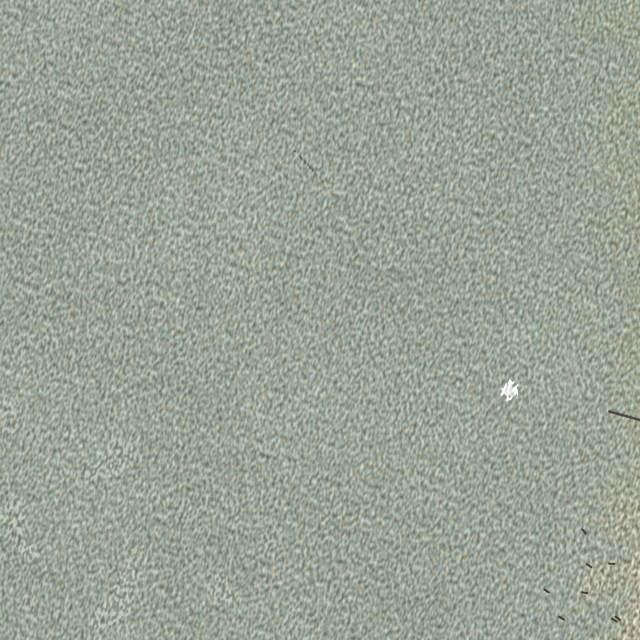
Give the GLSL for this texture, as a WebGL 1 fragment shader.

```glsl
precision highp float;
// Weathered grey-green plaster: fine, slightly leaning grain from stretched
// gradient noise, with faint tone drift, pale worn flakes at the lower left,
// a warm right edge, and a few small marks drawn as distance functions.

#define BASE_COLOR vec3(0.607, 0.640, 0.593)
#define PALE_COLOR vec3(0.80, 0.81, 0.76)
#define WARM_COLOR vec3(0.70, 0.68, 0.60)
#define DARK_COLOR vec3(0.20, 0.17, 0.14)
#define GRAIN_FREQ vec2(185.0, 108.0)
#define GRAIN_LEAN 0.38
#define GRAIN_CONTRAST 0.29
#define TINT_AMOUNT 0.045
#define FLAKE_AMOUNT 0.65
#define TICK_COUNT 8

uniform vec2 u_resolution;

float hash(vec2 p) {
  vec3 q = fract(p.xyx * 0.1031);
  q += dot(q, q.yzx + 33.33);
  return fract((q.x + q.y) * q.z);
}

vec2 rotate(vec2 p, float angle) {
  float c = cos(angle), s = sin(angle);
  return vec2(c * p.x - s * p.y, s * p.x + c * p.y);
}

float cornerSlope(vec2 cell, vec2 offset) {
  float angle = 6.2832 * hash(cell);
  return dot(vec2(cos(angle), sin(angle)), offset);
}

// Gradient noise, roughly -0.7 to 0.7
float noise(vec2 p) {
  vec2 i = floor(p), f = p - i;
  vec2 w = f * f * f * (f * (f * 6.0 - 15.0) + 10.0);
  vec2 e = vec2(1.0, 0.0);
  float low = mix(cornerSlope(i, f), cornerSlope(i + e.xy, f - e.xy), w.x);
  float high = mix(cornerSlope(i + e.yx, f - e.yx), cornerSlope(i + e.xx, f - e.xx), w.x);
  return mix(low, high, w.y);
}

// Two stretched layers with different leans hide the noise lattice
float grain(vec2 uv) {
  float coarse = noise(rotate(uv, GRAIN_LEAN) * GRAIN_FREQ + 300.0);
  float fine = noise(rotate(uv, GRAIN_LEAN * 0.4) * GRAIN_FREQ * 1.35 + 700.0);
  return 0.8 * coarse + 0.6 * fine;
}

float segment(vec2 p, vec2 a, vec2 b) {
  vec2 ap = p - a, ab = b - a;
  return length(ap - ab * clamp(dot(ap, ab) / dot(ab, ab), 0.0, 1.0));
}

float cover(float dist, float radius, float soft) {
  return 1.0 - smoothstep(radius - soft, radius + soft, dist);
}

// Short dark ticks scattered near the lower right corner
float ticks(vec2 uv, float soft) {
  float mask = 0.0;
  for (int i = 0; i < TICK_COUNT; i++) {
    float id = float(i) + 11.0;
    vec2 spread = vec2(hash(vec2(id, 3.0)), hash(vec2(id, 8.0)));
    vec2 start = vec2(0.82, 0.01) + vec2(0.15, 0.19) * spread;
    vec2 stroke = rotate(vec2(0.008, 0.0), -0.9 * hash(vec2(id, 5.0)));
    mask = max(mask, cover(segment(uv, start, start + stroke), 0.0016, soft));
  }
  return mask;
}

void main() {
  vec2 uv = gl_FragCoord.xy / u_resolution;
  float soft = max(0.7 / min(u_resolution.x, u_resolution.y), 0.0008);
  float relief = grain(uv);

  // Base tone, slow drift and coloured grain
  float drift = 0.025 * (noise(uv * 4.0 + 20.0) + noise(uv * 24.0 + 50.0));
  float tint = noise(rotate(uv, GRAIN_LEAN) * GRAIN_FREQ * 0.8 + 500.0);
  vec3 color = BASE_COLOR + drift + relief * GRAIN_CONTRAST;
  color += tint * TINT_AMOUNT * vec3(1.0, 0.0, -0.8);

  // Warm, worn right edge, strongest at the bottom
  float patches = noise(uv * 16.0 + 90.0);
  float edge = smoothstep(0.88, 1.03, uv.x + 0.1 * patches);
  float corner = edge * (1.0 - smoothstep(0.08, 0.34, uv.y));
  color += edge * vec3(0.012, 0.004, -0.022);
  color = mix(color, WARM_COLOR + relief * 0.5, corner * 0.7);

  // Pale flakes that catch on the raised grain
  float region = 1.0 - smoothstep(0.2, 0.55, length(uv * vec2(0.8, 1.0)));
  float flakes = region * smoothstep(0.16, 0.36, noise(uv * 13.0 + 140.0));
  color = mix(color, PALE_COLOR, FLAKE_AMOUNT * flakes * smoothstep(-0.1, 0.25, relief));

  // Ragged white chip
  float chip = cover(length(uv - vec2(0.797, 0.39)) - 0.012 * relief, 0.012, 0.002);
  color = mix(color, vec3(0.93) + 0.3 * relief, chip);

  // Faint broken scratch, thin twig and ticks
  float scratch = cover(segment(uv, vec2(0.46, 0.764), vec2(0.53, 0.69)), 0.0015, 0.0015);
  scratch *= 0.5 * smoothstep(-0.1, 0.2, -relief) * (1.0 - smoothstep(0.46, 0.54, uv.x));
  float twig = 0.75 * cover(segment(uv, vec2(0.952, 0.357), vec2(1.01, 0.341)), 0.002, soft);
  float marks = max(max(scratch, twig), 0.85 * ticks(uv, soft));
  color = mix(color, DARK_COLOR, marks);

  gl_FragColor = vec4(clamp(color, 0.0, 1.0), 1.0);
}
```
